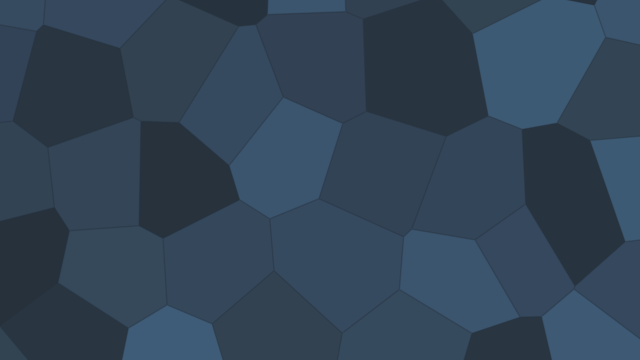
Give the GLSL for this background, as a Shadertoy shader.

```glsl
vec2 hash22(vec2 p) {
    vec3 q = fract(p.xyx * vec3(0.1031, 0.1030, 0.0973));
    q += dot(q, q.yzx + 33.33);
    return fract((q.xx + q.yz) * q.zy);
}

// Jittered seed point of a grid cell, with alternate rows staggered
vec2 seedPoint(vec2 cell) {
    float stagger = 0.5 * mod(cell.y, 2.0) - 0.25;
    return cell + vec2(stagger, 0.0) + 0.1 + 0.8 * hash22(cell + 17.0);
}

// Flat slate tone; the additive lattice spreads tones evenly between cells
vec3 cellColor(vec2 cell) {
    vec2 vary = hash22(cell + 71.0);
    float rank = fract(dot(cell, vec2(0.7549, 0.5698)) + 0.12 * vary.x);
    vec3 dark = mix(vec3(0.145, 0.187, 0.225), vec3(0.162, 0.213, 0.262), vary.y);
    vec3 slate = mix(vec3(0.193, 0.252, 0.318), vec3(0.212, 0.294, 0.380), vary.x);
    slate += vec3(0.0, -0.005, 0.008) * (vary.y - 0.5) * 2.0;
    vec3 light = mix(vec3(0.228, 0.328, 0.424), vec3(0.246, 0.364, 0.470), vary.y);
    return rank < 0.26 ? dark : rank < 0.82 ? slate : light;
}

void mainImage(out vec4 fragColor, in vec2 fragCoord) {
    float scale = 3.7;
    float pixel = scale / iResolution.y;
    vec2 p = fragCoord * pixel + vec2(5.3, 8.6);
    vec2 base = floor(p);

    // Nearest seed
    vec2 home = base;
    float nearest = 1e3;
    for (int y = -2; y <= 2; y++)
    for (int x = -2; x <= 2; x++) {
        vec2 cell = base + vec2(x, y);
        float d = distance(p, seedPoint(cell));
        if (d < nearest) {
            nearest = d;
            home = cell;
        }
    }

    // Distance to the closest border and the cell across it
    vec2 seed = seedPoint(home);
    vec2 across = home;
    float edge = 1e3;
    for (int y = -2; y <= 2; y++)
    for (int x = -2; x <= 2; x++) {
        if (x == 0 && y == 0) continue;
        vec2 cell = home + vec2(x, y);
        vec2 other = seedPoint(cell);
        float d = dot(0.5 * (seed + other) - p, normalize(other - seed));
        if (d < edge) {
            edge = d;
            across = cell;
        }
    }

    // Antialiased fill with a thin darker seam
    float blend = clamp(0.5 - edge / pixel, 0.0, 0.5);
    vec3 color = mix(cellColor(home), cellColor(across), blend);
    float seam = 1.0 - smoothstep(0.0, 0.004 + pixel, edge);
    color = mix(color, vec3(0.145, 0.19, 0.235), 0.42 * seam);
    fragColor = vec4(color, 1.0);
}
```
